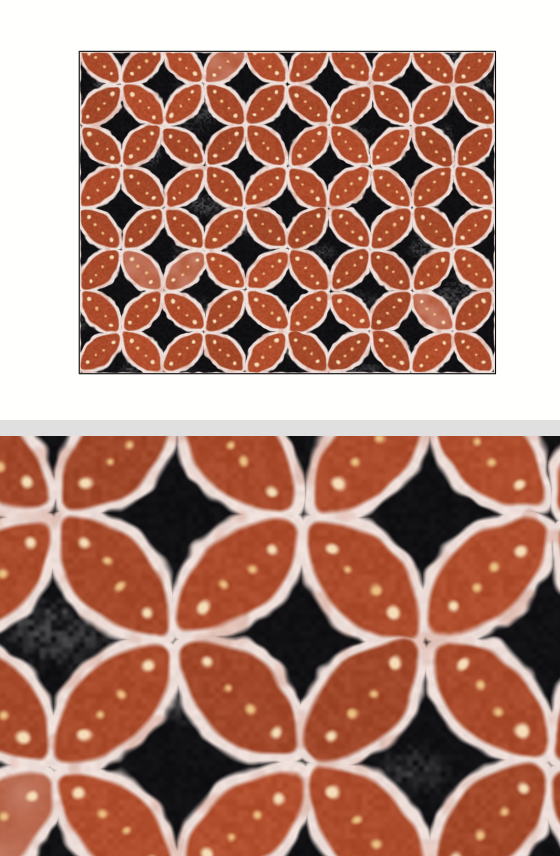
Top, the full canvas; bottom, a detail of the centre.
Give the GLSL for this pattern, as a Shadertoy shader.

```glsl
const vec2 PANEL_MIN = vec2(0.1885, 0.1100);   // in units of canvas height
const vec2 PANEL_MAX = vec2(1.1800, 0.8780);
const vec2 GRID_ORIGIN = vec2(0.1910, 0.1128);
const vec2 CELL = vec2(0.0987, 0.0981);        // ten columns, not quite eight rows
const float ASPECT = 4.0 / 3.0;
const float FRAME_WIDTH = 0.0026;
const float RIM_WIDTH = 0.0035;

// Petal sizes, in cells
const float ARC_RADIUS = 0.7245;
const float ARC_OFFSET = 0.5045;
const float TIP_ROUND = 0.09;
const float OUTLINE = 0.09;
const float SOFTNESS = 0.028;
const float DOT_SPACING = 0.25;
const float DOT_RADIUS = 0.032;
const float PALE_CHANCE = 0.05;

const vec3 PAPER = vec3(1.0, 1.0, 0.995);
const vec3 INK = vec3(0.045, 0.045, 0.055);
const vec3 TERRACOTTA = vec3(0.67, 0.295, 0.17);
const vec3 BLUSH = vec3(0.80, 0.54, 0.46);
const vec3 CHALK = vec3(0.93, 0.87, 0.85);
const vec3 OCHRE = vec3(0.90, 0.68, 0.38);
const vec3 CREAM = vec3(0.98, 0.91, 0.80);

float hash(vec2 p) {
    return fract(sin(dot(p, vec2(127.1, 311.7))) * 43758.5453);
}

vec2 hash2(vec2 p) {
    return vec2(hash(p), hash(p + 37.3));
}

float noise(vec2 p) {
    vec2 i = floor(p), f = fract(p);
    f = f * f * (3.0 - 2.0 * f);
    return mix(mix(hash(i), hash(i + vec2(1, 0)), f.x),
               mix(hash(i + vec2(0, 1)), hash(i + vec2(1, 1)), f.x), f.y);
}

float boxDistance(vec2 p, vec2 lo, vec2 hi) {
    vec2 d = abs(p - 0.5 * (lo + hi)) - 0.5 * (hi - lo);
    return length(max(d, 0.0)) + min(max(d.x, d.y), 0.0);
}

// Lens with rounded tips, long axis along x
float petalDistance(vec2 p) {
    p = abs(p.yx);
    float tip = sqrt(ARC_RADIUS * ARC_RADIUS - ARC_OFFSET * ARC_OFFSET);
    float d = (p.y - tip) * ARC_OFFSET > p.x * tip
        ? length(p - vec2(0.0, tip))
        : length(p + vec2(ARC_OFFSET, 0.0)) - ARC_RADIUS;
    return d - TIP_ROUND;
}

// Petal frame: diagonals alternate between cells, with a hand-placed wobble
vec2 petalCoords(vec2 p, vec2 id) {
    vec2 q = p - id - 0.5 - (hash2(id) - 0.5) * 0.06;
    float slope = mod(id.x + id.y, 2.0) < 0.5 ? 1.0 : -1.0;
    float angle = slope * 0.785398 + (hash(id + 9.1) - 0.5) * 0.14;
    float c = cos(angle), s = sin(angle);
    return vec2(c * q.x + s * q.y, c * q.y - s * q.x);
}

vec3 paintPanel(vec2 p, float blur) {
    // Nearest petal among the neighbouring cells
    vec2 wobble = vec2(noise(p * 5.0), noise(p * 5.0 + 40.0)) - 0.5;
    float nearest = 10.0;
    vec2 petal = vec2(0.0), local = vec2(0.0);
    for (int y = -1; y <= 1; y++)
    for (int x = -1; x <= 1; x++) {
        vec2 id = floor(p) + vec2(x, y);
        vec2 q = petalCoords(p + wobble * 0.05, id);
        float d = petalDistance(q) + (hash(id + 4.7) - 0.5) * 0.035;
        if (d < nearest) { nearest = d; petal = id; local = q; }
    }

    // Dark ground with chalky smudges
    float grain = noise(p * 22.0);
    float smudge = smoothstep(0.66, 0.95, noise(p * 1.7 + 11.0));
    vec3 color = INK + 0.035 * grain + 0.22 * smudge * grain;

    // Uneven pale outline
    float ragged = (noise(p * 9.0 + 5.0) - 0.5) * 0.045;
    float outline = 1.0 - smoothstep(-blur, blur, nearest - OUTLINE + ragged);
    vec3 chalk = mix(CHALK, BLUSH, 0.35 * smoothstep(0.55, 0.9, noise(p * 6.0 + 21.0)));
    color = mix(color, chalk + 0.05 * (grain - 0.5), outline);

    // Terracotta fill, a few petals faded
    float tone = hash(petal + 2.3);
    float faded = step(1.0 - PALE_CHANCE, hash(petal + 16.5));
    vec3 fill = TERRACOTTA * (0.94 + 0.10 * tone) + 0.06 * (grain - 0.5);
    fill = mix(fill, BLUSH, faded * (0.25 + 0.55 * noise(p * 4.0)));
    color = mix(color, fill, 1.0 - smoothstep(-blur, blur, nearest));

    // Four dots down the long axis, the outer ones larger and paler
    for (int i = 0; i < 4; i++) {
        float k = float(i) - 1.5;
        float outer = step(1.0, abs(k));
        vec2 seed = petal + 13.0 * float(i + 1);
        vec2 center = vec2(k * DOT_SPACING, 0.0) + (hash2(seed) - 0.5) * 0.07;
        float radius = DOT_RADIUS * (0.8 + 0.5 * hash(seed + 3.1) + 0.4 * outer);
        float dotMask = 1.0 - smoothstep(-blur, blur, length(local - center) - radius);
        color = mix(color, mix(OCHRE, CREAM, 0.3 + 0.5 * outer), dotMask);
    }
    return color;
}

void mainImage(out vec4 fragColor, in vec2 fragCoord) {
    float pixel = 1.0 / iResolution.y;
    vec2 uv = (fragCoord - vec2(0.5 * iResolution.x, 0.0)) * pixel + vec2(0.5 * ASPECT, 0.0);
    vec2 p = (uv - GRID_ORIGIN) / CELL;
    vec3 panel = paintPanel(p, max(SOFTNESS, 0.7 * pixel / CELL.y));

    // Worn light rim, thin dark frame, plain margin
    float edge = boxDistance(uv, PANEL_MIN, PANEL_MAX);
    float rim = RIM_WIDTH * (0.5 + noise(p * 7.0));
    vec3 color = mix(panel, CHALK, smoothstep(-pixel, pixel, edge + rim));
    float frame = abs(edge) - 0.5 * FRAME_WIDTH;
    color = mix(color, PAPER, smoothstep(-0.5 * pixel, 0.5 * pixel, edge));
    color = mix(color, INK, 1.0 - smoothstep(-0.5 * pixel, 0.5 * pixel, frame));
    fragColor = vec4(color, 1.0);
}
```
